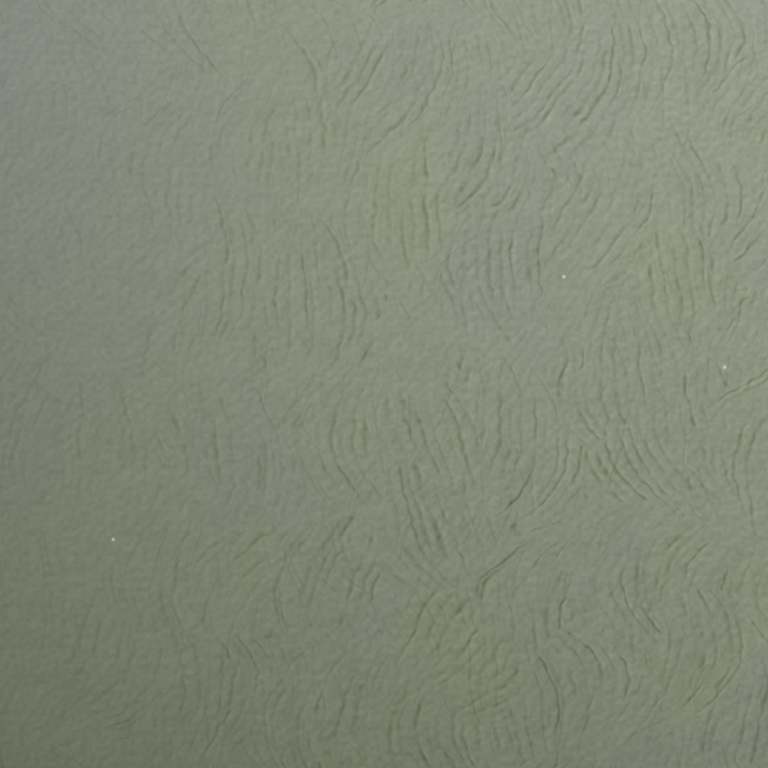
Write a three.js fragment shader that draws this texture.

```glsl
// Draws softly lit sage wallpaper embossed with tufts of curved, hair-like strands.
varying vec2 vUv;

const vec2 TUFT_SIZE = vec2(0.120, 0.185);
const float STRAND_GAP = 0.0165;
const float STRAND_WIDTH = 0.0025;
const vec3 SAGE_TINT = vec3(-0.002, 0.020, -0.050);
const vec3 GROOVE_SHADE = vec3(0.082, 0.080, 0.094);
const vec3 RIDGE_LIGHT = vec3(0.026, 0.028, 0.018);

float hash(vec2 p) {
  return fract(sin(dot(p, vec2(127.1, 311.7))) * 43758.545);
}

vec2 hash2(vec2 p) {
  return vec2(hash(p), hash(p + 37.3));
}

float valueNoise(vec2 p) {
  vec2 i = floor(p);
  vec2 f = fract(p);
  f = f * f * (3.0 - 2.0 * f);
  float low = mix(hash(i), hash(i + vec2(1.0, 0.0)), f.x);
  float high = mix(hash(i + vec2(0.0, 1.0)), hash(i + 1.0), f.x);
  return mix(low, high, f.y);
}

float bell(float d, float width) {
  return exp(-d * d / (width * width));
}

// Layered sines plus a fine tremble keep the strands from being perfect arcs
vec2 sway(vec2 p) {
  vec2 tremble = vec2(valueNoise(p * 95.0), valueNoise(p * 95.0 + 17.0)) - 0.5;
  return 0.005 * sin(p.yx * vec2(31.0, 27.0) + vec2(0.7, 2.1))
       + 0.0015 * sin(p.yx * vec2(83.0, 71.0) + p * 40.0) + 0.0042 * tremble;
}

// Narrowing of a tuft towards its two tips
float taper(float y) {
  return 1.0 - 0.55 * min(1.0, y * y / 0.017);
}

// Tilted, bent coordinates in which the strands of one tuft run straight up
vec2 tuftSpace(vec2 p, vec2 cell) {
  vec2 seed = (cell + 0.5 + 0.85 * (hash2(cell) - 0.5)) * TUFT_SIZE;
  float tilt = 0.12 + 1.1 * (hash(cell + 5.7) - 0.5);
  float side = hash(cell + 9.1) < 0.5 ? -1.0 : 1.0;
  float bend = side * mix(1.5, 4.5, hash(cell + 2.9));
  vec2 d = p - seed;
  vec2 q = vec2(cos(tilt) * d.x - sin(tilt) * d.y,
                sin(tilt) * d.x + cos(tilt) * d.y);
  q.x = (q.x - bend * q.y * q.y) / taper(q.y);
  return q;
}

// Groove (x) and lit ridge (y) of the broken, uneven strands in one tuft
vec2 strands(vec2 q, vec2 cell) {
  float index = floor(q.x / STRAND_GAP);
  vec2 key = cell * 7.0 + vec2(index, index * 3.0);
  float shift = 0.6 * (hash(key) - 0.5);
  float d = (fract(q.x / STRAND_GAP) - 0.5 - shift) * STRAND_GAP * taper(q.y);
  float middle = 0.07 * (hash(key + 2.2) - 0.5);
  float reach = mix(0.05, 0.14, hash(key + 4.3));
  float tip = 1.0 - smoothstep(0.5 * reach, reach, abs(q.y - middle));
  float row = hash(key) * 50.0;
  float beads = 0.35 + 0.9 * valueNoise(vec2(row, q.y * 130.0));
  float gaps = smoothstep(0.15, 0.6, valueNoise(vec2(row + 80.0, q.y * 42.0)));
  float strength = tip * beads * mix(0.25, 1.0, gaps) * mix(0.25, 1.1, hash(key + 8.2));
  float width = STRAND_WIDTH * mix(0.8, 1.35, hash(key + 6.1));
  return strength * vec2(bell(d, width), bell(d - 0.0046, width));
}

// Nearest tuft by cellular search: groove, ridge and tuft tone
vec3 tuftRelief(vec2 p) {
  vec2 home = floor(p / TUFT_SIZE);
  vec2 bestCell = home;
  vec2 bestPos = vec2(0.0);
  float nearest = 9.0;
  float second = 9.0;
  for (int j = -1; j <= 1; j++) {
    for (int i = -1; i <= 1; i++) {
      vec2 cell = home + vec2(float(i), float(j));
      vec2 q = tuftSpace(p, cell);
      float d = length(q / TUFT_SIZE);
      if (d < nearest) {
        second = nearest;
        nearest = d;
        bestCell = cell;
        bestPos = q;
      } else {
        second = min(second, d);
      }
    }
  }
  float inside = smoothstep(0.0, 0.06, second - nearest);
  return inside * vec3(strands(bestPos, bestCell), hash(bestCell + 6.6) - 0.5);
}

// Broad light, falling off towards the lower left corner
vec3 wallLight(vec2 p) {
  float level = mix(mix(0.412, 0.488, p.x), mix(0.538, 0.596, p.x), pow(p.y, 0.85));
  level += 0.014 * sin(3.14159 * p.x) * sin(3.14159 * p.y);
  float cool = (1.0 - smoothstep(0.0, 0.4, p.x)) * smoothstep(0.2, 0.9, p.y);
  return vec3(level) + SAGE_TINT + cool * vec3(-0.012, -0.010, 0.018);
}

// Pebbled paper surface lit from one side, plus soft blotches
float paperGrain(vec2 p) {
  float pebble = valueNoise(p * 150.0) - valueNoise(p * 150.0 + vec2(0.5, -0.6));
  float fine = valueNoise(p * 270.0) - 0.5;
  float blotch = valueNoise(p * 42.0) - 0.5;
  return 0.032 * pebble + 0.026 * fine + 0.016 * blotch;
}

// Rare bright dust specks
float specks(vec2 p) {
  vec2 cell = floor(p * 9.0);
  vec2 centre = 0.2 + 0.6 * hash2(cell + 3.4);
  float d = length(fract(p * 9.0) - centre) / 9.0;
  return step(0.94, hash(cell + 1.8)) * bell(d, 0.0022);
}

void main() {
  vec2 p = vUv + sway(vUv);
  vec3 relief = tuftRelief(p) + 0.45 * tuftRelief(p * 1.25 + 3.7);
  float clarity = mix(0.3, 1.0, smoothstep(0.0, 0.65, vUv.x));
  vec3 color = wallLight(vUv) + paperGrain(vUv) * mix(0.75, 1.1, vUv.x);
  color += clarity * (relief.y * RIDGE_LIGHT - relief.x * GROOVE_SHADE + 0.006);
  color += clarity * relief.z * vec3(0.005, 0.008, -0.010);
  color += 0.26 * specks(vUv);
  gl_FragColor = vec4(color, 1.0);
}
```
